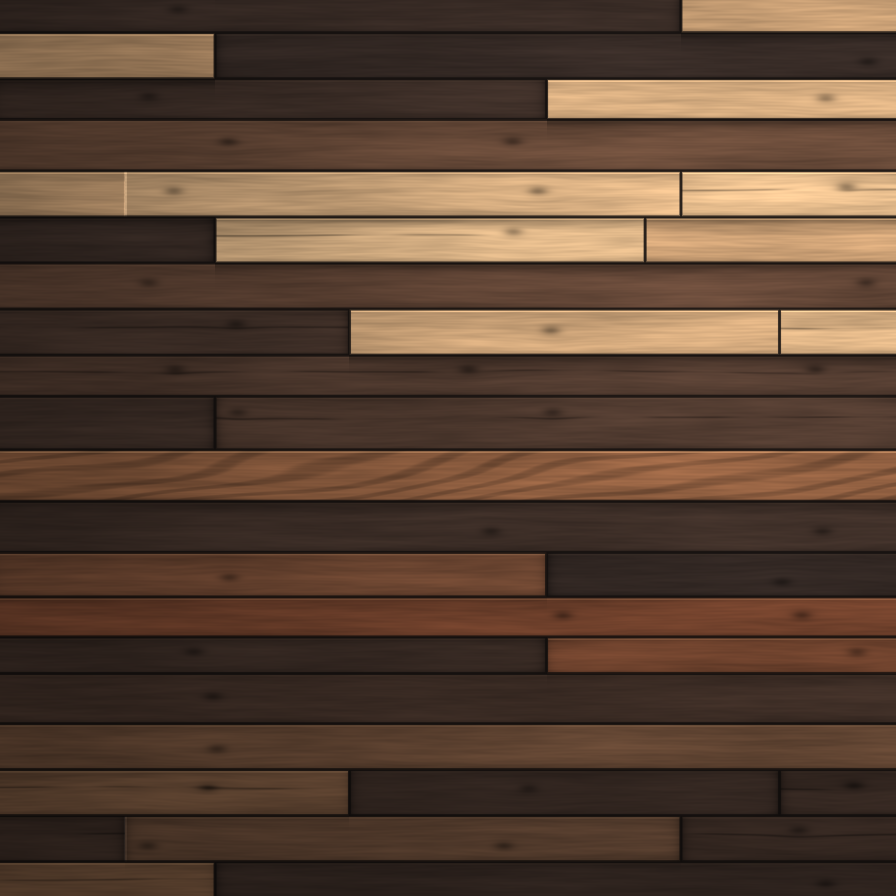
A WebGL 1 fragment shader for this texture:

```glsl
precision highp float;
// Wall of horizontal wood planks in about twenty rows, some split by joints.
// Row formulas set joints and tones; stretched gradient noise gives the grain,
// and bevels, cast shadows and a soft lamp at the upper right give the depth.
uniform vec2 u_resolution;

const vec3 EBONY = vec3(0.20, 0.16, 0.145);
const vec3 WALNUT = vec3(0.38, 0.27, 0.21);
const vec3 OAK = vec3(0.63, 0.455, 0.315);
const vec3 MAPLE = vec3(0.88, 0.73, 0.55);

struct Board {
  float tone;   // 0 ebony .. 1 maple
  float id;     // random value per board
  float seam;   // signed distance to the nearest joint
  float joint;  // index of that joint
};

float hash(vec2 p) {
  return fract(sin(dot(p, vec2(127.1, 311.7))) * 43758.5);
}

vec2 gradient(vec2 cell) {
  float a = 6.2832 * hash(cell);
  return vec2(cos(a), sin(a));
}

float noise(vec2 p) {
  vec2 i = floor(p), f = fract(p);
  vec2 w = f * f * f * (f * (f * 6.0 - 15.0) + 10.0);
  vec2 e = vec2(1.0, 0.0);
  float low = mix(dot(gradient(i), f), dot(gradient(i + e.xy), f - e.xy), w.x);
  float high = mix(dot(gradient(i + e.yx), f - e.yx), dot(gradient(i + e.xx), f - e.xx), w.x);
  return 1.4 * mix(low, high, w.y);
}

// 1 when k leaves the given remainder, else 0
float isMod(float k, float period, float remainder) {
  return 1.0 - step(0.5, abs(mod(k + 0.5, period) - 0.5 - remainder));
}

// Top edge of a row, measured down from the top of the wall
float rowEdge(float row) {
  float bulge = (row - 12.3) / 1.8;
  return 0.0514 * row - 0.0149 + 0.015 * exp(-bulge * bulge) - 0.006 * isMod(row, 6.0, 3.0);
}

Board boardAt(float row, float x) {
  float phase = fract(row * 0.385 - 0.003);
  bool solid = phase < 0.3095 || (row > 9.0 && isMod(row, 5.0, 0.0) > 0.5);
  bool plain = solid || (phase > 0.44 && phase < 0.54);
  bool flipped = phase > 0.35 && phase < 0.44;

  // Joints alternate sides from row to row
  float side = 1.0 - 2.0 * isMod(row, 2.0, 1.0);
  float inward = max(isMod(row, 5.0, 2.0), isMod(row, 12.0, 2.0));
  float start = solid ? -1.0 : 0.5 + side * (0.26 - 0.15 * inward);
  float span = solid ? 9.0 : (phase > 0.5 && phase < 0.95 ? 0.55 + 0.07 * side : 1.2);
  float u = (x - start) / span;
  float index = floor(u), joint = floor(u + 0.5);

  // Pale boards lie right in the upper half and left in the lower half
  bool paleRight = (row < 9.5) != flipped;
  float pale = paleRight ? step(0.0, index) : step(-1.5, index) - step(0.0, index);
  if (plain) pale = isMod(row, 3.0, 1.0);
  float dark = plain ? 0.34 - 0.2 * smoothstep(5.0, 9.0, row) : 0.08;
  float light = 0.9 - 0.42 * smoothstep(6.0, 13.0, row);
  float id = hash(vec2(row + 3.0, index + 7.0));
  return Board(mix(dark, light, pale) + 0.14 * (id - 0.5), id, (u - joint) * span, joint);
}

vec3 woodColor(float tone) {
  vec3 c = mix(EBONY, WALNUT, clamp(tone * 3.0, 0.0, 1.0));
  c = mix(c, OAK, clamp(tone * 3.0 - 1.0, 0.0, 1.0));
  return mix(c, MAPLE, clamp(tone * 3.0 - 2.0, 0.0, 1.0));
}

// Multiplier for streaks, knots, cracks and wavy figure; y is height in the board
float grain(vec2 p, float height, float id, float figured) {
  float cell = floor(p.x / 0.35);
  float pick = hash(vec2(cell, id * 91.0));
  vec2 q = p - vec2((cell + 0.2 + 0.6 * pick) * 0.35, height * (0.3 + 0.4 * id));
  float knot = length(q * vec2(1.0, 2.2)) / 0.011;
  float present = step(0.45, pick);
  p.y += 0.003 * noise(vec2(p.x * 4.0, id * 50.0)) - 0.5 * present * q.y * exp(-knot * 0.4);
  float streak = noise(vec2(p.x * 4.0, p.y * 110.0) + id * 37.0);
  float fiber = noise(vec2(p.x * 20.0, p.y * 370.0) + id * 71.0);
  float blotch = noise(p * vec2(5.0, 28.0) + id * 19.0);
  float shade = 1.0 + 0.10 * streak + 0.07 * fiber + 0.10 * blotch;
  shade -= 0.35 * present * exp(-knot * knot);
  float crack = exp(-pow((p.y - 0.6 * height) / 0.0012, 2.0)) * step(0.75, id);
  shade -= 0.28 * crack * smoothstep(-0.4, 0.2, noise(vec2(p.x * 9.0, id * 40.0)));
  float wave = sin(6.2832 * (p.y * 55.0 - p.x * 9.0 + 1.1 * noise(p * vec2(4.0, 20.0))));
  return shade - 0.18 * figured * smoothstep(0.0, 1.0, wave);
}

void main() {
  vec2 p = gl_FragCoord.xy / u_resolution;
  float px = 1.0 / min(u_resolution.x, u_resolution.y);
  float depth = 1.0 - p.y;
  float row = 0.0;
  for (int i = 1; i < 20; i++) row += step(rowEdge(float(i)), depth);

  Board board = boardAt(row, p.x);
  Board above = boardAt(row - 1.0, p.x);
  float top = depth - rowEdge(row);
  float bottom = rowEdge(row + 1.0) - depth;
  float raised = smoothstep(0.3, 0.7, board.tone);

  // Wood, with redder boards in the lower middle
  vec3 color = woodColor(board.tone);
  float red = exp(-pow((row - 13.3) / 1.6, 2.0)) + 0.4 * isMod(row, 20.0, 10.0);
  color *= mix(vec3(1.0), vec3(1.0, 0.80, 0.74), red * smoothstep(0.1, 0.4, board.tone));
  color *= grain(vec2(p.x, bottom), top + bottom, board.id, isMod(row, 20.0, 10.0));

  // Shadows from the row above and beside joints
  color *= 1.0 - (0.2 + 0.45 * smoothstep(0.3, 0.8, above.tone)) * exp(-top / 0.006);
  color *= 1.0 - 0.45 * (1.0 - raised) * exp(-abs(board.seam) / 0.005);
  color *= 1.0 - 0.3 * exp(-bottom / 0.003);

  // Lit bevel, pale filled joints and dark gaps
  float lip = smoothstep(0.001, 0.002, top) * (1.0 - smoothstep(0.0025, 0.0025 + 1.5 * px, top));
  color += (0.04 + 0.22 * raised) * lip * vec3(1.0, 0.82, 0.6);
  float filled = 1.0 - step(-0.5, board.joint);
  float seamLine = 1.0 - smoothstep(0.0008, 0.0008 + 1.5 * px, abs(board.seam));
  color = mix(color, color * 1.2 + 0.06, seamLine * filled);
  float gapLine = 1.0 - smoothstep(0.0008, 0.0008 + 1.5 * px, min(top, bottom));
  color = mix(color, EBONY * 0.4, max(0.8 * gapLine, 0.9 * seamLine * (1.0 - filled)));

  // Lamp
  vec2 d = (p - vec2(0.9, 0.72)) * vec2(0.9, 1.1);
  color *= 0.48 + 0.62 * exp(-1.6 * dot(d, d));
  gl_FragColor = vec4(clamp(color, 0.0, 1.0), 1.0);
}
```
